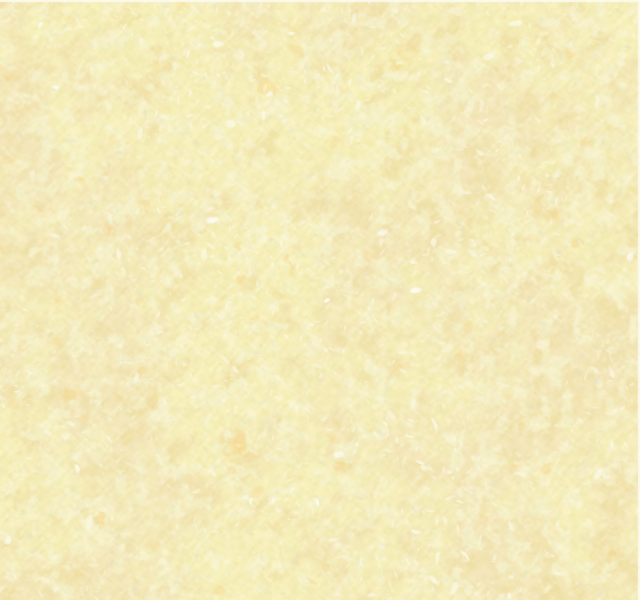
This texture is drawn by a Shadertoy shader. Its source:

```glsl
// Pale cream stone with fine mottling, white and grey flecks and soft amber stains.

const vec3 CREAM = vec3(0.962, 0.935, 0.722);
const vec3 PEACH = vec3(0.950, 0.894, 0.722);
const vec3 GOLD  = vec3(0.942, 0.880, 0.640);
const vec3 IVORY = vec3(0.962, 0.947, 0.800);
const vec3 WHITE = vec3(0.985, 0.980, 0.910);
const vec3 GREY  = vec3(0.888, 0.880, 0.775);
const vec3 AMBER = vec3(0.965, 0.815, 0.500);

float hash(vec2 p) {
    vec3 q = fract(vec3(p.xyx) * 0.1031);
    q += dot(q, q.yzx + 33.33);
    return fract((q.x + q.y) * q.z);
}

mat2 rotate(float angle) {
    float c = cos(angle), s = sin(angle);
    return mat2(c, -s, s, c);
}

float valueNoise(vec2 p) {
    vec2 cell = floor(p), f = fract(p);
    f = f * f * (3.0 - 2.0 * f);
    float low = mix(hash(cell), hash(cell + vec2(1, 0)), f.x);
    float high = mix(hash(cell + vec2(0, 1)), hash(cell + vec2(1, 1)), f.x);
    return mix(low, high, f.y);
}

float fbm(vec2 p) {
    float sum = 0.0, weight = 0.5;
    for (int i = 0; i < 4; i++) {
        sum += weight * valueNoise(p);
        p = rotate(0.6) * p * 2.03 + 17.3;
        weight *= 0.5;
    }
    return sum / 0.9375;
}

// Coverage of scattered ellipses; size is the half extent in cells.
float flecks(vec2 p, float scale, float density, vec2 size, float tilt, float spread, float seed) {
    p = p * scale + seed;
    vec2 home = floor(p);
    float cover = 0.0;
    for (int y = -1; y <= 1; y++) {
        for (int x = -1; x <= 1; x++) {
            vec2 cell = home + vec2(x, y);
            vec2 centre = cell + vec2(hash(cell + 3.7), hash(cell + 11.9));
            float angle = tilt + spread * (hash(cell + 23.1) - 0.5);
            float grow = mix(0.55, 1.15, hash(cell + 37.3));
            float d = length(rotate(angle) * (p - centre) / (size * grow));
            float present = step(hash(cell + 51.7), density);
            float strength = mix(0.35, 1.0, hash(cell + 67.9));
            cover = max(cover, present * strength * (1.0 - smoothstep(0.45, 1.15, d)));
        }
    }
    return cover;
}

// Broad cream and peach clouds with smaller gold and ivory patches.
vec3 stoneBase(vec2 p) {
    float clouds = fbm(p * 5.0 + 4.0);
    float patches = fbm(rotate(0.7) * p * vec2(24.0, 30.0) + 40.0);
    float crumbs = fbm(p * 55.0 + 90.0);
    vec3 colour = mix(CREAM, PEACH, 0.85 * smoothstep(0.38, 0.68, 0.6 * clouds + 0.4 * patches));
    colour = mix(colour, GOLD, 0.6 * smoothstep(0.54, 0.78, patches));
    return mix(colour, IVORY, 0.75 * smoothstep(0.48, 0.72, crumbs));
}

// Fine crystalline grain, stronger in blue than in red.
vec3 grain(vec2 p) {
    float slanted = valueNoise(rotate(0.8) * p * vec2(85.0, 190.0)) - 0.5;
    float crossed = valueNoise(rotate(-0.7) * p * vec2(100.0, 210.0) + 70.0) - 0.5;
    return slanted * vec3(0.020, 0.026, 0.055) + crossed * vec3(0.018, 0.020, 0.045);
}

void mainImage(out vec4 fragColor, in vec2 fragCoord) {
    vec2 p = fragCoord / iResolution.y;
    float aspect = iResolution.x / iResolution.y;
    vec2 wobble = vec2(fbm(p * 42.0), fbm(p * 42.0 + 60.0)) - 0.5;
    vec3 colour = stoneBase(p) + grain(p);

    // Ragged amber stains leaning down to the right
    float stains = flecks(p + wobble * 0.045, 9.0, 0.22, vec2(0.30, 0.13), -1.0, 1.2, 13.0);
    float specks = flecks(p + wobble * 0.025, 21.0, 0.16, vec2(0.30, 0.20), -0.8, 2.0, 29.0);
    float ragged = smoothstep(0.30, 0.62, fbm(p * 38.0 + 21.0));
    colour = mix(colour, AMBER, 0.60 * stains * ragged);
    colour = mix(colour, AMBER, 0.38 * specks);

    // Dull grey and bright white flecks, gathered in loose clusters
    float cluster = smoothstep(0.32, 0.66, fbm(p * 7.0 + 80.0));
    vec2 bent = p + wobble * 0.012;
    float grey = flecks(bent, 40.0, 0.24, vec2(0.34, 0.16), -0.7, 3.0, 47.0);
    float shards = flecks(bent, 34.0, 0.24, vec2(0.36, 0.14), -0.8, 2.4, 61.0);
    float chips = flecks(bent, 62.0, 0.34, vec2(0.42, 0.18), 0.7, 3.1, 83.0);
    float bright = flecks(bent, 13.0, 0.14, vec2(0.14, 0.08), 0.8, 2.4, 97.0);
    colour = mix(colour, GREY, 0.45 * grey);
    colour = mix(colour, WHITE, shards * mix(0.25, 0.80, cluster));
    colour = mix(colour, WHITE, chips * mix(0.15, 0.60, cluster));
    colour = mix(colour, vec3(0.99, 0.99, 0.96), 0.9 * bright);

    // Thin pale rim at the top and right
    float inset = min(1.0 - p.y, aspect - p.x);
    colour = mix(colour, vec3(0.99, 0.985, 0.95), 0.85 * (1.0 - smoothstep(0.002, 0.005, inset)));
    fragColor = vec4(clamp(colour, 0.0, 1.0), 1.0);
}
```
